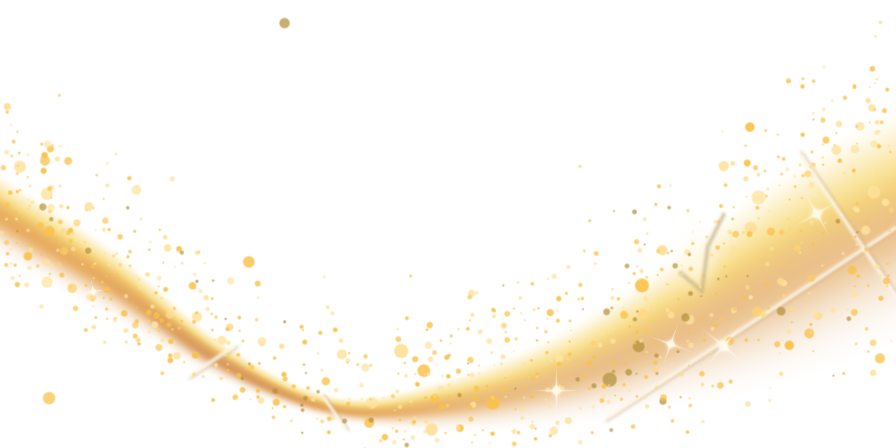
Reproduce this background procedurally as a Shadertoy shader.

```glsl
// Golden sweeping ribbon of light on white, with scattered gold dust and sparkles.

// Lower (x) and upper (y) ribbon edges at steps of a quarter canvas height.
const vec2 EDGES[11] = vec2[11](
    vec2(.60, .78), vec2(.43, .61), vec2(.29, .445), vec2(.145, .235),
    vec2(.058, .115), vec2(.037, .155), vec2(.052, .257), vec2(.095, .418),
    vec2(.152, .605), vec2(.245, .745), vec2(.36, .85));

// Catmull-Rom curve through the edge knots.
vec2 ribbonEdges(float x) {
    float s = clamp(x * 4.0, 0.0, 7.999);
    int i = int(s);
    float f = fract(s);
    vec2 a = EDGES[i], b = EDGES[i + 1], c = EDGES[i + 2], d = EDGES[i + 3];
    return b + .5 * f * (c - a + f * (2.0*a - 5.0*b + 4.0*c - d + f * (3.0*(b - c) + d - a)));
}

vec3 hash3(vec2 p) {
    vec3 q = fract(p.xyx * vec3(.1031, .1030, .0973));
    q += dot(q, q.yxz + 33.33);
    return fract((q.xxy + q.yzz) * q.zyx);
}

// Signed side offset (x) and distance (y) from the segment a-b.
vec2 segment(vec2 p, vec2 a, vec2 b) {
    vec2 v = b - a, q = p - a;
    float side = (v.x * q.y - v.y * q.x) / length(v);
    return vec2(side, length(q - v * clamp(dot(q, v) / dot(v, v), 0.0, 1.0)));
}

// Pale beam with a soft brown shadow on one side.
vec3 beam(vec3 col, vec2 p, vec2 a, vec2 b, float width) {
    vec2 s = segment(p, a, b);
    float shadow = exp(-pow((s.x + width) / width, 2.0)) * exp(-pow(s.y / (2.0 * width), 2.0));
    col = mix(col, vec3(.72, .58, .42), .4 * shadow);
    return mix(col, vec3(1, .97, .91), .75 * exp(-pow(s.y / width, 2.0)));
}

// Four-pointed sparkle with a round core.
float sparkle(vec2 q, float size, float angle) {
    float c = cos(angle), s = sin(angle);
    q = mat2(c, s, -s, c) * q / size;
    float rays = exp(-abs(q.x * q.y) * 130.0) * (1.0 - smoothstep(0.0, 1.0, length(q)));
    return clamp(rays + exp(-dot(q, q) * 60.0), 0.0, 1.0);
}

vec3 ribbon(vec2 p) {
    vec2 e = ribbonEdges(p.x);
    float t = (p.y - e.x) / (e.y - e.x);
    float right = smoothstep(.7, 1.3, p.x);
    vec3 tan_ = mix(vec3(.91, .68, .38), vec3(.92, .75, .53), right);
    vec3 col = mix(vec3(.95, .85, .74), tan_, smoothstep(.1, .5, t));
    col = mix(col, vec3(.97, .85, .46), smoothstep(.48, .8, t));
    // Brown fold where the ribbon narrows.
    float fold = exp(-pow((p.x - .52) / .2, 2.0) - pow((t - .45) / .22, 2.0));
    col = mix(col, vec3(.80, .55, .36), .55 * fold);
    float alpha = smoothstep(-.05, .45, t) * (1.0 - smoothstep(.62, 1.06, t));
    // A paler wash across the wide lower right.
    alpha *= 1.0 - .25 * smoothstep(1.5, 2.0, p.x) * (1.0 - smoothstep(.2, .6, t));
    return mix(vec3(1), col, alpha);
}

// Chance of dust: full on the ribbon, fading above and below it.
float dustDensity(vec2 p) {
    vec2 e = ribbonEdges(p.x);
    float inside = smoothstep(e.x - .02, e.y, p.y);
    float thin = mix(1.0, .25 + .75 * inside, smoothstep(1.0, 1.7, p.x));
    float above = max(p.y - e.y, 0.0), below = max(e.x - p.y, 0.0);
    return thin * exp(-pow(above / .14, 2.0) - pow(below / .05, 2.0));
}

vec3 dust(vec3 col, vec2 p, float pixel) {
    for (int i = 0; i < 4; i++) {
        float layer = float(i), cell = .066 * pow(.72, layer);
        vec2 id = floor(p / cell + layer * 17.3);
        vec3 h = hash3(id + layer * 41.0), k = hash3(id + 97.0 + layer * 23.0);
        float radius = cell * mix(.07, .24, h.z * h.z);
        vec2 center = (id - layer * 17.3 + mix(vec2(.27), vec2(.73), h.xy)) * cell;
        float present = step(k.x, .42 * dustDensity(center));
        float disc = 1.0 - smoothstep(-1.2 * pixel, 1.2 * pixel, length(p - center) - radius);
        vec3 tint = mix(vec3(.98, .76, .28), vec3(1, .89, .62), smoothstep(.35, .7, k.y));
        float olive = exp(-pow((center.x - .66) / .14, 2.0)) + .5 * exp(-pow((center.x - 1.45) / .15, 2.0));
        tint = mix(tint, vec3(.68, .55, .20), step(k.z, .04 + .3 * olive));
        col = mix(col, tint, present * disc * mix(.65, .95, k.z));
    }
    return col;
}

void mainImage(out vec4 fragColor, in vec2 fragCoord) {
    vec2 p = fragCoord / iResolution.y;
    p.x *= 2.0 * iResolution.y / iResolution.x;
    vec3 col = ribbon(p);

    // Crossing beams and short glints
    col = beam(col, p, vec2(1.36, .07), vec2(2.02, .505), .006);
    col = beam(col, p, vec2(2.02, .31), vec2(1.79, .65), .006);
    col = beam(col, p, vec2(.43, .165), vec2(.52, .225), .006);
    col = beam(col, p, vec2(.77, .045), vec2(.725, .11), .005);

    // Curled pale flake with a shaded rim
    float flake = length((p - vec2(1.555, .42)) * vec2(1.0, .65));
    col = mix(col, vec3(1, .98, .91), .8 * exp(-pow(flake / .035, 2.0)));
    float rim = min(segment(p, vec2(1.52, .39), vec2(1.567, .35)).y,
                min(segment(p, vec2(1.567, .35), vec2(1.58, .45)).y,
                    segment(p, vec2(1.58, .45), vec2(1.615, .52)).y));
    col = mix(col, vec3(.77, .70, .52), .6 * exp(-pow(rim / .006, 2.0)));

    col = dust(col, p, 1.0 / iResolution.y);

    // Sparkles: position and size
    vec3 stars[5] = vec3[5](vec3(1.242, .128, .065), vec3(1.497, .232, .06),
        vec3(1.615, .227, .075), vec3(1.823, .523, .07), vec3(.208, .349, .04));
    for (int i = 0; i < 5; i++) {
        float glow = sparkle(p - stars[i].xy, stars[i].z, .35 * float(i));
        col = mix(col, vec3(1, .99, .94), .9 * glow);
    }
    fragColor = vec4(col, 1);
}
```
